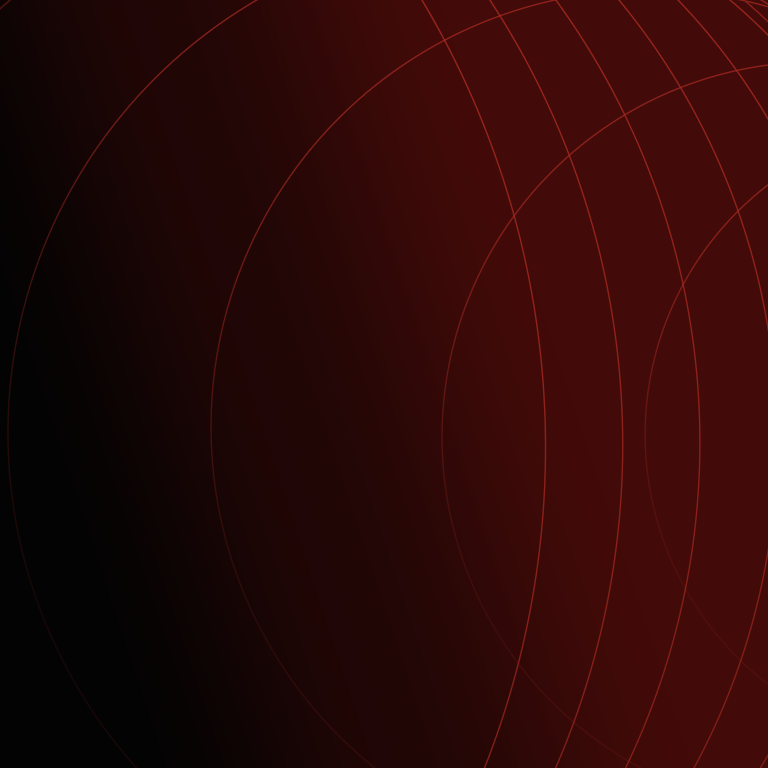
A WebGL 1 fragment shader for this background:

```glsl
precision highp float;
// Two families of thin red rings over a slanted black-to-crimson gradient.
// Each family is a loop that steps the ring's outer edge, radius and height;
// left-facing rings fade out towards their lower side.

uniform vec2 u_resolution;

// Coverage of a hairline circle; q is relative to its centre.
float ringLine(vec2 q, float radius) {
  float halfWidth = 0.0009;
  float pixel = 1.0 / u_resolution.y;
  return clamp((halfWidth - abs(length(q) - radius)) / pixel + 0.5, 0.0, 1.0);
}

// Ring that is bright on top and faint below and near the left border.
float fadingRing(vec2 p, vec2 center, float radius) {
  vec2 q = p - center;
  float topLight = mix(0.15, 0.75, smoothstep(-0.5, 0.9, q.y / radius));
  return ringLine(q, radius) * topLight * smoothstep(-0.4, 0.3, p.x);
}

vec3 background(vec2 p) {
  float slant = p.x - 0.33 * (1.0 - p.y);
  vec3 black = vec3(0.014, 0.01, 0.01);
  vec3 maroon = vec3(0.128, 0.025, 0.022);
  vec3 crimson = vec3(0.257, 0.04, 0.032);
  vec3 color = mix(black, maroon, smoothstep(-0.15, 0.2, slant));
  return mix(color, crimson, smoothstep(0.2, 0.58, slant));
}

void main() {
  vec2 p = gl_FragCoord.xy / u_resolution.y;
  vec3 color = background(p);
  vec3 lineColor = vec3(0.66, 0.16, 0.13);

  // Rings opening to the right, plus the one grazing the top left corner
  float fading = fadingRing(p, vec2(0.491, 0.4375), 0.738);
  for (int k = 0; k < 4; k++) {
    float i = float(k);
    float leftEdge = 0.0013 + 0.2826 * i + 0.0091 * cos(3.14159 * i);
    float radius = 0.6523 - 0.0846 * i + 0.0013 * i * i;
    float height = 0.4368 - 0.0078 * sin(2.0 * i - 3.2);
    fading = max(fading, fadingRing(p, vec2(leftEdge + radius, height), radius));
  }
  color = mix(color, lineColor, fading);

  // Larger rings bulging to the right, evenly stepped
  float bulging = 0.0;
  for (int k = 0; k < 6; k++) {
    float i = float(k);
    float rightEdge = 0.7103 + 0.1005 * i;
    float radius = 1.1354 - 0.0788 * i;
    vec2 center = vec2(rightEdge - radius, 0.4173 + 0.0034 * i);
    bulging = max(bulging, ringLine(p - center, radius));
  }
  color = mix(color, lineColor, bulging * (0.85 - 0.25 * p.x * (1.0 - p.y)));

  gl_FragColor = vec4(color, 1.0);
}
```
